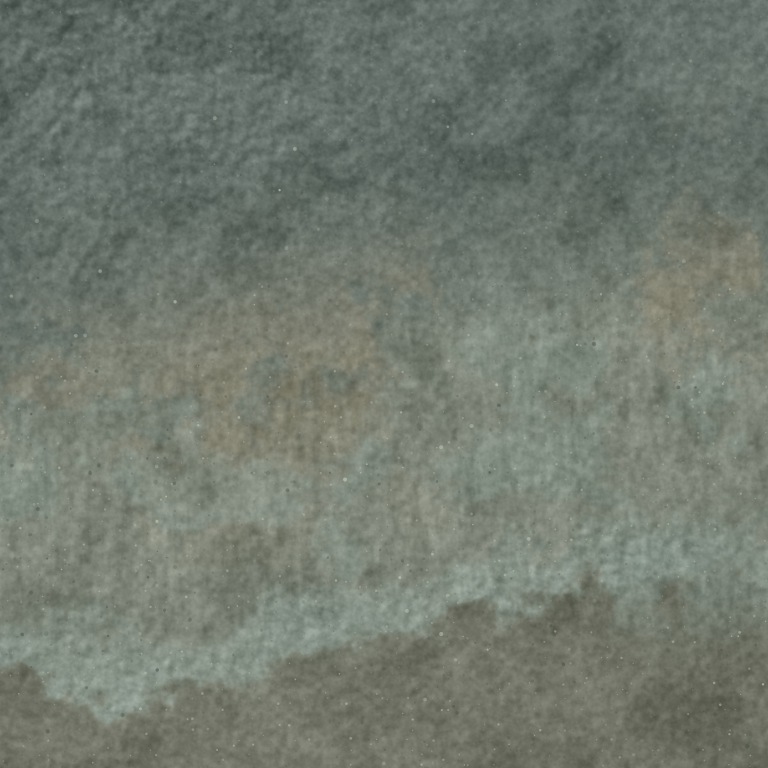
Write a Shadertoy shader that draws this texture.

```glsl
float hash(vec2 p) {
    vec3 q = fract(p.xyx * 0.1031);
    q += dot(q, q.yzx + 33.33);
    return fract((q.x + q.y) * q.z);
}

float noise(vec2 p) {
    vec2 cell = floor(p), f = fract(p);
    f = f * f * (3.0 - 2.0 * f);
    float low = mix(hash(cell), hash(cell + vec2(1, 0)), f.x);
    float high = mix(hash(cell + vec2(0, 1)), hash(cell + vec2(1, 1)), f.x);
    return mix(low, high, f.y);
}

float fbm(vec2 p, int octaves) {
    float sum = 0.0, weight = 0.5, total = 0.0;
    for (int i = 0; i < octaves; i++) {
        sum += weight * noise(p);
        total += weight;
        weight *= 0.55;
        p = mat2(1.6, 1.2, -1.2, 1.6) * p + 17.3;
    }
    return sum / total;
}

// Height difference toward the upper left light
float relief(vec2 p, float scale) {
    vec2 shift = vec2(-0.35, 0.45);
    return fbm(p * scale, 3) - fbm(p * scale + shift, 3);
}

// Small scattered round grains, one at most per cell
float specks(vec2 p, float scale, float share, float seed, float pixel) {
    vec2 q = p * scale, home = floor(q);
    vec2 id = home + seed;
    vec2 centre = 0.3 + 0.4 * vec2(hash(id + 3.7), hash(id + 9.1));
    float radius = mix(0.08, 0.26, pow(hash(id + 21.3), 2.0));
    float soft = max(0.08, pixel * scale * 0.7);
    float disc = 1.0 - smoothstep(radius - soft, radius + soft, length(q - home - centre));
    return disc * step(1.0 - share, hash(id)) * mix(0.4, 1.0, hash(id + 5.9));
}

void mainImage(out vec4 fragColor, in vec2 fragCoord) {
    vec2 uv = fragCoord / iResolution.xy;
    float pixel = 1.0 / iResolution.y;

    const vec3 slate = vec3(0.392, 0.437, 0.412);
    const vec3 stone = vec3(0.505, 0.532, 0.482);
    const vec3 earth = vec3(0.432, 0.442, 0.388);
    const vec3 rust = vec3(0.510, 0.495, 0.420);
    const vec3 lime = vec3(0.535, 0.588, 0.548);
    const vec3 chip = vec3(0.74, 0.77, 0.70);
    const vec3 pit = vec3(0.27, 0.30, 0.27);

    // Shared variation at several sizes
    float broad = fbm(uv * vec2(3.0, 4.0) + 4.0, 4) - 0.5;
    float blotch = fbm(uv * 9.0 + 31.0, 5) - 0.5;
    float mottle = fbm(uv * 30.0 + 57.0, 4) - 0.5;
    float ragged = 0.09 * blotch + 0.05 * mottle;

    // Layers climbing gently to the right
    float height = uv.y - 0.19 * uv.x + 0.16 * broad + 0.10 * blotch;
    float upper = smoothstep(0.34, 0.66, height);
    vec3 color = mix(stone, slate, upper);
    float middle = smoothstep(0.12, 0.24, uv.y) * (1.0 - upper);

    // Warm stains along the slope
    float slope = (height - 0.44) / 0.16;
    float stain = exp(-slope * slope) * smoothstep(-0.08, 0.16, broad + blotch + 0.4 * mottle);
    color = mix(color, rust, 0.75 * stain);

    // Brown base and the pale crust above it
    float rise = 0.14 + 0.12 * smoothstep(0.1, 0.75, uv.x);
    float crustY = uv.y - rise + 1.4 * ragged + 0.05 * broad;
    float base = 1.0 - smoothstep(-0.055, -0.025, crustY);
    color = mix(color, earth + 0.10 * broad, 0.85 * base);
    float shade = smoothstep(0.03, 0.06, crustY) * (1.0 - smoothstep(0.06, 0.13, crustY));
    color -= 0.03 * shade * smoothstep(-0.05, 0.15, blotch - 0.3 * (uv.x - 0.3));
    float crust = smoothstep(-0.045, -0.022, crustY) * (1.0 - smoothstep(0.01, 0.05, crustY));
    crust *= 1.0 - smoothstep(0.68, 0.95, uv.x + blotch);
    color = mix(color, lime, crust * (0.65 + 0.6 * mottle));

    // Loose pale patches and dark worn ones
    float patches = fbm(uv * vec2(7.0, 8.0) + 83.0, 5);
    color = mix(color, lime - 0.015, 0.6 * middle * smoothstep(0.54, 0.66, patches));
    color -= 0.045 * smoothstep(0.54, 0.70, fbm(uv * 14.0 + 12.0, 4)) * (1.0 - crust);

    // Short vertical runs in the middle
    float runs = fbm(uv * vec2(85.0, 20.0) + 7.0, 3) - 0.5;
    color += 0.11 * runs * middle;

    // Mottling, grain and raised plaster
    float rough = smoothstep(0.75, 0.25, uv.x) * smoothstep(0.55, 0.9, uv.y);
    color += 0.075 * blotch + 0.075 * mottle;
    color += 0.13 * (fbm(uv * 130.0, 3) - 0.5);
    color += (0.08 + 0.08 * rough + 0.08 * crust) * relief(uv, 75.0);

    // Light chips and dark pits, gathered in drifts
    float drift = smoothstep(0.38, 0.62, fbm(uv * 6.0 + 44.0, 3));
    float chips = specks(uv, 95.0, 0.035, 11.0, pixel) * (0.3 + 0.7 * drift);
    chips += 0.8 * specks(uv, 150.0, 0.05, 67.0, pixel) * mix(0.35, 1.0, 1.0 - upper);
    float pits = specks(uv + 0.013 * blotch, 90.0, 0.045, 140.0, pixel) * drift;
    pits += 0.6 * specks(uv, 160.0, 0.05, 211.0, pixel);
    color = mix(color, pit, 0.55 * min(pits, 1.0));
    color = mix(color, chip, 0.75 * min(chips, 1.0));

    fragColor = vec4(clamp(color, 0.0, 1.0), 1.0);
}
```
